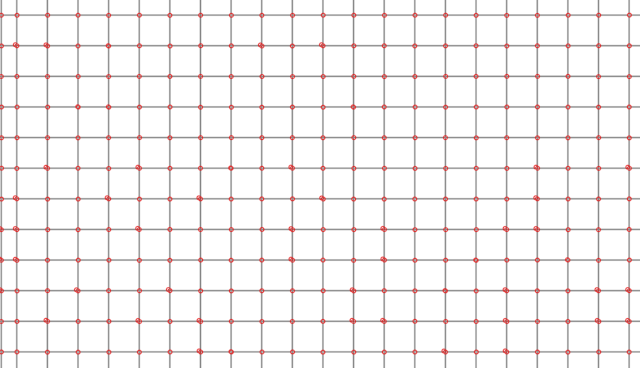
A WebGL 1 fragment shader for this pattern:

```glsl
precision highp float;
uniform vec2 u_resolution;

// Lengths are fractions of the canvas width, measured from the top left.
#define PITCH 0.04784
#define FIRST_NODE vec2(0.0262, 0.0236)
#define EDGE_COLUMN 0.0020
#define LINE_WIDTH 0.00195
#define RING_RADIUS 0.0029
#define RING_STROKE 0.0013
#define NODE_JITTER 0.0005
#define DOUBLE_OFFSET vec2(-0.0025, -0.0017)
#define DOUBLE_CHANCE 0.31
#define LINE_GRAY 0.46
#define RING_COLOR vec3(0.90, 0.07, 0.07)

float hash(vec2 p) {
  return fract(sin(dot(p, vec2(127.1, 311.7))) * 43758.5453);
}

// Soft coverage of a stroke, given the distance to its centre line.
float stroke(float dist, float width, float pixel) {
  return 1.0 - smoothstep(0.5 * width - pixel, 0.5 * width + pixel, abs(dist));
}

float ring(vec2 p, float pixel) {
  return stroke(length(p) - RING_RADIUS, RING_STROKE, pixel);
}

// Upper rows carry second rings only on every other row.
float doubleChance(float row) {
  float upper = 0.65 * mod(row, 2.0);
  return DOUBLE_CHANCE * mix(upper, 1.0, step(4.5, row));
}

void main() {
  float pixel = 1.0 / u_resolution.x;
  vec2 p = vec2(gl_FragCoord.x, u_resolution.y - gl_FragCoord.y) * pixel;

  // Nearest node, with one extra column along the left edge.
  vec2 cell = max(floor((p - FIRST_NODE) / PITCH + 0.5), 0.0);
  vec2 node = FIRST_NODE + cell * PITCH;
  if (p.x < 0.5 * (EDGE_COLUMN + FIRST_NODE.x)) {
    cell.x = -1.0;
    node.x = EDGE_COLUMN;
  }
  vec2 q = p - node;

  // Grid lines, each with a slightly different strength.
  float vertical = stroke(q.x, LINE_WIDTH, pixel) * (0.92 + 0.08 * hash(vec2(cell.x, 71.0)));
  float horizontal = stroke(q.y, LINE_WIDTH, pixel) * (0.92 + 0.08 * hash(vec2(37.0, cell.y)));
  vec3 color = mix(vec3(1.0), vec3(LINE_GRAY), max(vertical, horizontal));

  // A ring on every node, a little off centre.
  vec2 jitter = vec2(hash(cell + 3.1), hash(cell + 8.7)) * NODE_JITTER;
  float rings = ring(q - jitter, pixel);

  // Some nodes have a second ring up and left; a few nearly coincide.
  if (hash(cell + 19.3) < doubleChance(cell.y)) {
    float spread = mix(0.3, 1.0, step(0.18, hash(cell + 41.9)));
    rings = max(rings, ring(q - jitter - DOUBLE_OFFSET * spread, pixel));
  }
  color = mix(color, RING_COLOR, rings);

  gl_FragColor = vec4(color, 1.0);
}
```
